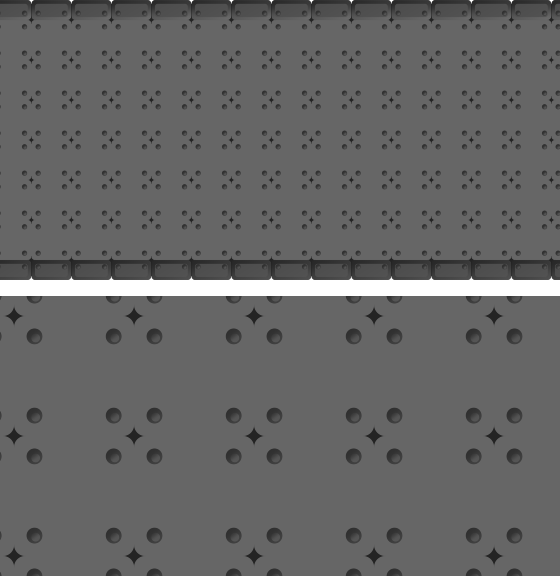
Top: the whole. Bottom: its middle third, enlarged.
A Shadertoy shader for this pattern:

```glsl
const float ROWS = 7.0;
const float JOINT_X = 0.784;
const float CORNER_RADIUS = 0.092;
const float RIVET_OFFSET = 0.17;
const float RIVET_RADIUS = 0.066;
const float STRIP_HEIGHT = 0.5;
const vec2 PLATE_HALF = vec2(0.497, 0.25);

const vec3 STEEL = vec3(0.40);
const vec3 PANEL = vec3(0.31);
const vec3 GAP = vec3(0.14);

float roundedBox(vec2 p, vec2 halfSize, float radius) {
    vec2 q = abs(p) - halfSize + radius;
    return length(max(q, 0.0)) + min(max(q.x, q.y), 0.0) - radius;
}

float coverage(float dist, float pixel) {
    return 1.0 - smoothstep(-0.6 * pixel, 0.6 * pixel, dist);
}

// Concave four-pointed gap where four rounded corners meet
float cornerGap(vec2 p, float radius) {
    vec2 q = abs(p);
    float outsideCorner = radius - length(q - radius);
    return max(outsideCorner, max(q.x, q.y) - radius);
}

// Sunken rivet: dark ring with a paler cap toward the lower right
vec3 addRivet(vec3 color, vec2 p, float radius, float pixel) {
    float slope = dot(p, vec2(0.6, -0.8)) / radius;
    vec3 ring = vec3(mix(0.19, 0.25, smoothstep(-0.8, 0.8, slope)));
    vec2 capCenter = radius * vec2(0.15, -0.2);
    float cap = length(p - capCenter) - 0.55 * radius;
    vec3 capColor = vec3(mix(0.22, 0.33, smoothstep(-0.4, 0.5, slope)));
    vec3 shade = mix(ring, capColor, coverage(cap, pixel));
    return mix(color, shade, coverage(length(p) - radius, pixel));
}

// Plate with a shaded rim around a flat panel; p is measured from its center
vec3 edgePlate(vec2 p, float lowRim, float pixel) {
    float height = clamp(p.y / STRIP_HEIGHT + 0.5, 0.0, 1.0);
    float rim = mix(lowRim, 0.19, smoothstep(0.0, 0.9, height));
    rim += 0.07 * p.x;
    float panel = roundedBox(p + vec2(0.0, 0.01), vec2(0.41, 0.165), 0.07);
    float panelLight = 1.0 + 0.06 * p.x - 0.1 * p.y;
    return mix(vec3(rim), PANEL * panelLight, coverage(panel, pixel));
}

vec3 edgeStrip(vec2 p, float side, float pixel) {
    vec2 local = vec2(fract(p.x - JOINT_X) - 0.5, p.y);
    float outline = roundedBox(local, PLATE_HALF, CORNER_RADIUS);
    float outer = smoothstep(0.15, 0.17, side * p.y);
    vec3 gap = mix(GAP, vec3(1.0), outer);
    float lowRim = mix(0.28, 0.38, step(0.0, side));
    vec3 plate = edgePlate(local, lowRim, pixel);
    return mix(gap, plate, coverage(outline, pixel));
}

void mainImage(out vec4 fragColor, in vec2 fragCoord) {
    float pixel = ROWS / iResolution.y;
    vec2 p = fragCoord * pixel;

    // Joints sit at the center of each repeating cell
    vec2 joint = vec2(fract(p.x - JOINT_X + 0.5) - 0.5, fract(p.y) - 0.5);

    // Top and bottom rows of half-height plates
    float side = p.y > 0.5 * ROWS ? 1.0 : -1.0;
    float edgeDistance = min(p.y, ROWS - p.y);
    float stripY = p.y - (side > 0.0 ? ROWS - 0.25 : 0.25);
    vec3 strip = edgeStrip(vec2(p.x, stripY), side, pixel);
    vec3 color = mix(STEEL, strip, coverage(edgeDistance - STRIP_HEIGHT, pixel));

    // Rivets in the four corners around every joint
    vec2 quadrant = vec2(joint.x < 0.0 ? -1.0 : 1.0, joint.y < 0.0 ? -1.0 : 1.0);
    color = addRivet(color, joint - quadrant * RIVET_OFFSET, RIVET_RADIUS, pixel);

    color = mix(color, GAP, coverage(cornerGap(joint, CORNER_RADIUS), pixel));
    fragColor = vec4(color, 1.0);
}
```
